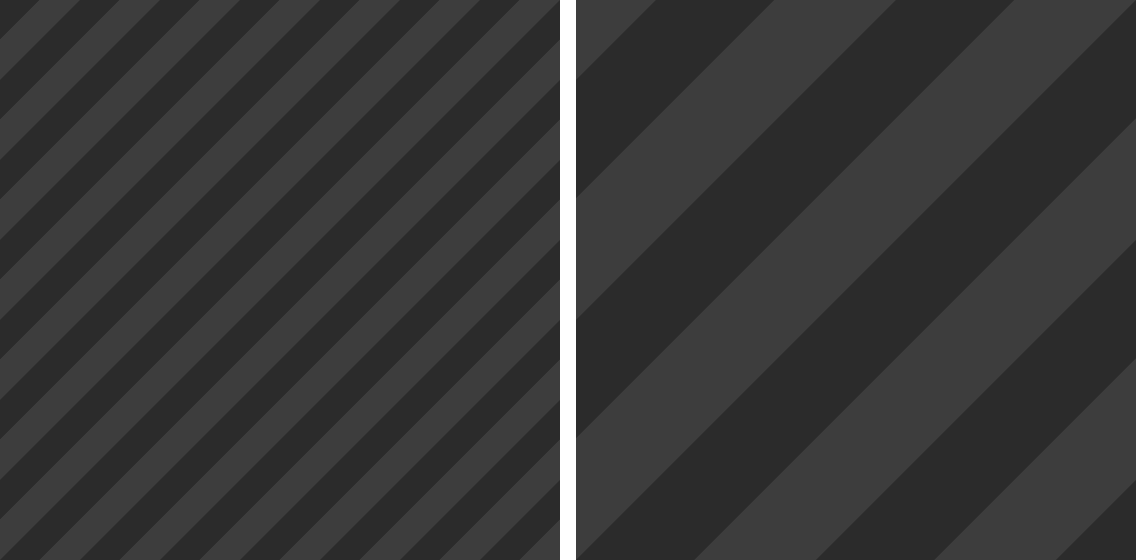
Left, the full canvas; right, a detail of the centre.
A WebGL 1 fragment shader for this pattern:

```glsl
precision highp float;
// Diagonal two-tone stripes rising from lower left to upper right.
// A wrapped diagonal phase gives the distance to each dark band's edge;
// a whole number of repeats on both axes makes the canvas tile.

uniform vec2 u_resolution;

const float REPEATS = 7.0;        // stripe pairs across and down
const float DARK_SHARE = 0.493;   // dark part of each stripe pair
const float DARK_CENTER = 0.246;  // phase at the middle of the dark band
const float EDGE_PIXELS = 1.0;    // width of the smoothed edge
const vec3 DARK_GRAY = vec3(0.169);
const vec3 LIGHT_GRAY = vec3(0.241);

// Signed distance to the dark band in stripe periods, negative inside.
float darkBandDistance(vec2 uv) {
  float phase = REPEATS * (uv.x - uv.y);
  float fromCenter = abs(fract(phase - DARK_CENTER + 0.5) - 0.5);
  return fromCenter - 0.5 * DARK_SHARE;
}

void main() {
  vec2 uv = gl_FragCoord.xy / u_resolution;

  // Phase change over one pixel, measured across the stripe
  float pixelPhase = REPEATS * length(1.0 / u_resolution);
  float halfEdge = 0.5 * EDGE_PIXELS * pixelPhase;

  float light = smoothstep(-halfEdge, halfEdge, darkBandDistance(uv));
  gl_FragColor = vec4(mix(DARK_GRAY, LIGHT_GRAY, light), 1.0);
}
```
